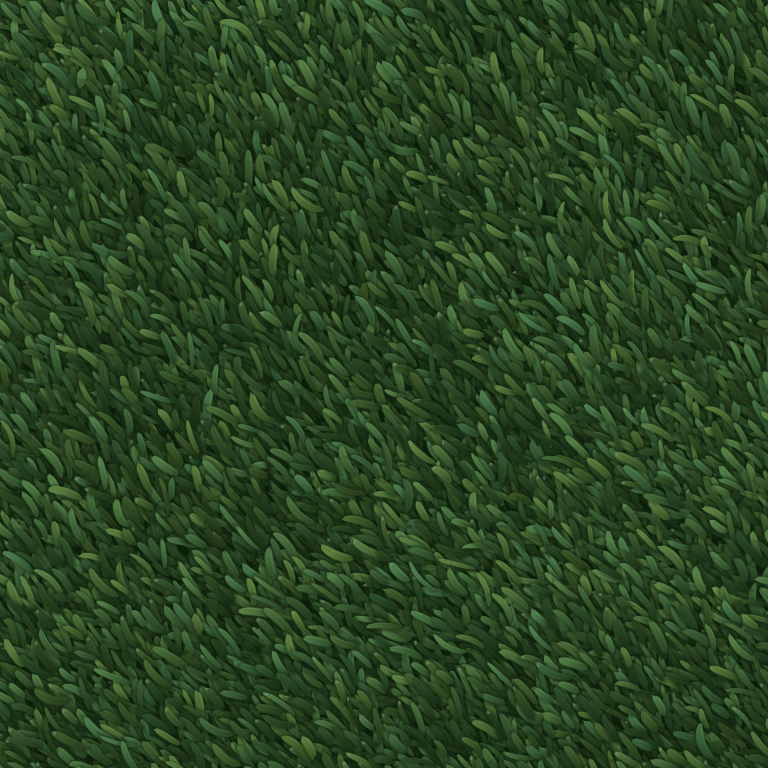
This texture is drawn by a WebGL 1 fragment shader. Its source:

```glsl
precision highp float;
// Dense lawn of short, blunt grass blades leaning to the upper left.

uniform vec2 u_resolution;

// Four random values per cell, without sine.
vec4 hash4(vec2 p) {
  vec4 q = fract(p.xyxy * vec4(0.1031, 0.1030, 0.0973, 0.1099));
  q += dot(q, q.wzxy + 33.33);
  return fract((q.xxyz + q.yzzw) * q.zywx);
}

float noise(vec2 p) {
  vec2 i = floor(p), f = fract(p);
  f = f * f * (3.0 - 2.0 * f);
  return mix(mix(hash4(i).x, hash4(i + vec2(1.0, 0.0)).x, f.x),
             mix(hash4(i + vec2(0.0, 1.0)).x, hash4(i + 1.0).x, f.x), f.y);
}

vec2 rotate(vec2 p, float a) {
  float c = cos(a), s = sin(a);
  return vec2(c * p.x + s * p.y, c * p.y - s * p.x);
}

// Paints one blade over grass, which holds (tone, tint, glint).
vec3 paintBlade(vec3 grass, vec2 p, vec4 shape, vec4 look, float turn, float shade, float soft) {
  vec2 q = rotate(p, turn);
  float halfLength = mix(0.013, 0.026, shape.z);
  float halfWidth = mix(0.0028, 0.0058, shape.w);
  q.x += (look.z - 0.5) * 22.0 * q.y * q.y;
  float v = clamp(q.y / halfLength, -1.0, 1.0);

  // Tapered strip with a slanted, cut tip.
  float side = abs(q.x) - halfWidth * (1.0 - 0.65 * v * v * v * v);
  float ends = abs(q.y + q.x * (look.w - 0.5) * 2.5) - halfLength;
  float d = max(side, ends);

  // Soft shadow on the grass below, then the blade itself.
  grass.xz *= 1.0 - 0.32 * (1.0 - smoothstep(0.0, 0.006, d));
  float cover = 1.0 - smoothstep(-soft, soft, d);
  float tone = (0.4 + 0.75 * look.x) * (0.85 + 0.3 * v) * shade;
  tone *= 1.0 + 0.12 * clamp(q.x / halfWidth, -1.0, 1.0);
  tone *= 0.93 + 0.14 * smoothstep(0.0, 0.0015, abs(q.x - 0.0008));
  float glint = step(0.92, fract(look.x * 7.0 + look.y * 5.0))
              * (1.0 - smoothstep(0.001, 0.0035, length(q - vec2(0.0, halfLength * 0.85))));
  return mix(grass, vec3(tone, look.y * 2.0 - 1.0, glint), cover);
}

void main() {
  float size = min(u_resolution.x, u_resolution.y);
  vec2 uv = gl_FragCoord.xy / size;
  float soft = max(0.0011, 0.6 / size);

  // Blades run along the y axis of this turned frame.
  vec2 lean = rotate(uv, 0.66);
  vec2 cellSize = vec2(0.026, 0.030);
  float flow = 0.16 * (uv.y - uv.x) * -0.5 + 0.16 * (1.0 - uv.x - uv.y)
             + 0.3 * (noise(uv * 5.0 + 3.0) - 0.5);

  // Layers from the dark thatch up to the lit tips.
  vec3 grass = vec3(0.06, 0.0, 0.0);
  for (int layer = 0; layer < 9; layer++) {
    float level = float(layer);
    vec2 grid = lean / cellSize + level * vec2(0.37, 0.71);
    vec2 home = floor(grid);
    for (int j = 1; j >= -1; j--) {
      for (int i = -1; i <= 1; i++) {
        vec2 cell = home + vec2(float(i), float(j));
        vec4 shape = hash4(cell + level * 17.3 + 81.0);
        vec4 look = hash4(cell + level * 29.7 + 243.0);
        float w = fract(shape.x * 13.0 + look.w * 7.0) - 0.5;
        float turn = flow + 1.4 * w * (0.5 + 2.0 * w * w);
        vec2 p = (grid - cell - shape.xy) * cellSize;
        grass = paintBlade(grass, p, shape, look, turn, mix(0.55, 1.0, level / 8.0), soft);
      }
    }
  }

  // Broad patches of light, dimmer toward the lower right.
  float patches = 0.92 + 0.22 * noise(uv * 4.0) + 0.14 * (uv.y - uv.x) * 0.5;
  float tone = clamp(grass.x * patches, 0.0, 1.2);
  vec3 color = mix(vec3(0.04, 0.105, 0.03), vec3(0.285, 0.43, 0.235), tone);
  color += grass.y * tone * vec3(0.03, 0.005, -0.025);
  color = mix(color, vec3(0.46, 0.55, 0.40), 0.6 * grass.z);
  gl_FragColor = vec4(color, 1.0);
}
```
